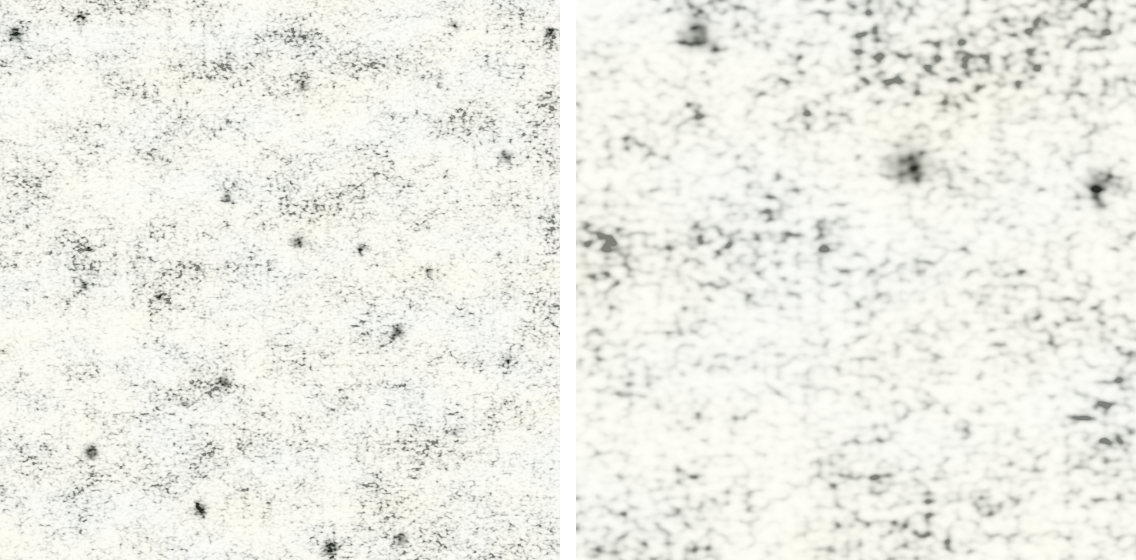
Left: the whole. Right: its middle third, enlarged.
Reproduce this texture procedurally as a WebGL 1 fragment shader.

```glsl
precision highp float;

uniform vec2 u_resolution;

vec2 hash2(vec2 cell) {
  vec3 q = fract(cell.xyx * vec3(0.1031, 0.1030, 0.0973));
  q += dot(q, q.yzx + 33.33);
  return fract((q.xx + q.yz) * q.zy);
}

float cornerSlope(vec2 cell, vec2 offset) {
  float angle = 6.2832 * hash2(cell).x;
  return dot(vec2(cos(angle), sin(angle)), offset);
}

float gradientNoise(vec2 p) {
  vec2 cell = floor(p);
  vec2 f = fract(p);
  vec2 w = f * f * f * (f * (f * 6.0 - 15.0) + 10.0);
  vec2 e = vec2(1.0, 0.0);
  float low = mix(cornerSlope(cell, f), cornerSlope(cell + e, f - e), w.x);
  float high = mix(cornerSlope(cell + e.yx, f - e.yx), cornerSlope(cell + 1.0, f - 1.0), w.x);
  return mix(low, high, w.y);
}

// Scattered mineral spots: x is the soft halo, y the dark core
vec2 mineralSpots(vec2 p) {
  vec2 grid = p * 8.0;
  vec2 home = floor(grid);
  vec2 spots = vec2(0.0);
  for (int j = -1; j <= 1; j++) {
    for (int i = -1; i <= 1; i++) {
      vec2 cell = home + vec2(float(i), float(j));
      vec2 traits = hash2(cell + 71.0);
      vec2 center = cell + 0.1 + 0.8 * hash2(cell + 19.0);
      float present = step(traits.x, 0.45);
      float radius = mix(0.045, 0.085, traits.y * traits.y);
      vec2 d = (grid - center) / radius;
      float r2 = dot(d, d);
      spots.x += present * exp(-r2 * 0.16);
      spots.y += present * mix(0.2, 0.62, traits.y) * exp(-r2);
    }
  }
  return spots;
}

void main() {
  vec2 p = gl_FragCoord.xy / min(u_resolution.x, u_resolution.y);

  // Cloudy patches, stretched sideways
  float clouds = 0.35 * gradientNoise(p * vec2(3.0, 8.0) + 5.3)
               + 0.40 * gradientNoise(p * vec2(13.0, 19.0) + 31.7)
               + 0.40 * gradientNoise(p * vec2(38.0, 56.0) + 83.1);

  // Fine grain
  float grain = 0.60 * gradientNoise(p * vec2(95.0, 140.0) + 11.9)
              + 0.52 * gradientNoise(p * vec2(168.0, 228.0) + 47.3);

  // Ragged spot outlines
  vec2 warp = vec2(gradientNoise(p * 75.0 + 3.7), gradientNoise(p * 75.0 + 57.2));
  vec2 spots = mineralSpots(p + 0.008 * warp);

  float darkness = 0.041 * exp(4.2 * (clouds + grain) + 0.75 * spots.x);
  darkness = min(darkness, 0.5) + spots.y * (1.0 + 0.8 * grain);

  // Warm and cool drift over the white stone
  float warmth = gradientNoise(p * vec2(7.0, 12.0) + 23.4);
  vec3 stone = vec3(0.998, 1.0, 0.969) + warmth * vec3(0.008, 0.002, -0.025);
  vec3 color = stone - min(darkness, 0.84) * vec3(1.0, 0.985, 0.98);

  gl_FragColor = vec4(clamp(color, 0.0, 1.0), 1.0);
}
```
